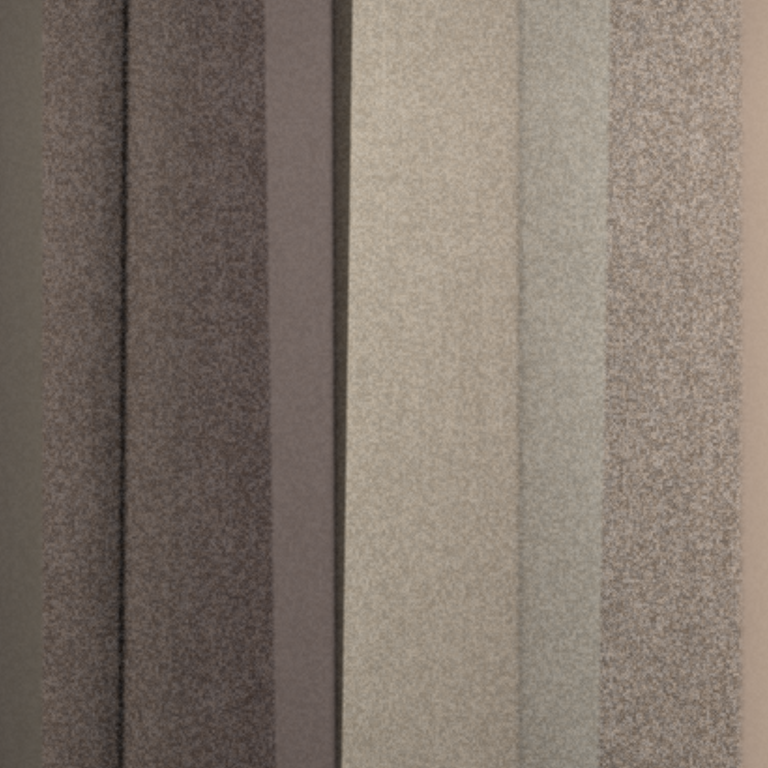
A WebGL 2 fragment shader for this background:

```glsl
#version 300 es
// Softly lit vertical folds of grainy taupe and cream material.
precision highp float;
uniform vec2 u_resolution;
out vec4 fragColor;

float hash(vec2 p) {
  vec3 q = fract(vec3(p.xyx) * 0.1031);
  q += dot(q, q.yzx + 33.33);
  return fract((q.x + q.y) * q.z);
}

float noise(vec2 p) {
  vec2 i = floor(p), f = fract(p);
  f = f * f * (3.0 - 2.0 * f);
  return mix(mix(hash(i), hash(i + vec2(1, 0)), f.x),
             mix(hash(i + vec2(0, 1)), hash(i + vec2(1, 1)), f.x), f.y);
}

// Lays a panel over everything right of its edge; alpha holds grain strength.
void panel(inout vec4 surface, float x, float left, float right,
           vec3 leftColor, vec3 rightColor, float grain, float blur) {
  float across = clamp((x - left) / (right - left), 0.0, 1.0);
  vec4 paint = vec4(mix(leftColor, rightColor, across), grain);
  surface = mix(surface, paint, smoothstep(left - blur, left + blur, x));
}

float crease(float x, float center, float width) {
  float d = (x - center) / width;
  return exp(-d * d);
}

void main() {
  vec2 uv = gl_FragCoord.xy / u_resolution;
  float x = uv.x, y = uv.y;

  // Edges lean slightly between the bottom and the top
  float seam = mix(0.157, 0.164, y);
  float fold = mix(0.359, 0.344, y);
  float gap = mix(0.437, 0.433, y);
  float cream = mix(0.445, 0.459, y);
  float shade = mix(0.779, 0.795, y);

  // Dark folds
  vec4 surface = vec4(mix(vec3(0.37, 0.34, 0.31), vec3(0.40, 0.37, 0.33), x / 0.055), 0.03);
  panel(surface, x, 0.055, seam, vec3(0.42, 0.37, 0.34), vec3(0.35, 0.31, 0.29), 0.13, 0.004);
  panel(surface, x, seam, 0.26, vec3(0.42, 0.37, 0.34), vec3(0.35, 0.31, 0.29), 0.12, 0.003);
  panel(surface, x, 0.24, fold, vec3(0.36, 0.315, 0.295), vec3(0.34, 0.295, 0.28), 0.13, 0.02);
  panel(surface, x, fold, gap, vec3(0.445, 0.395, 0.375), vec3(0.45, 0.40, 0.38), 0.045, 0.004);
  panel(surface, x, gap, cream, vec3(0.25, 0.22, 0.20), vec3(0.31, 0.28, 0.24), 0.06, 0.003);

  // Light folds
  panel(surface, x, cream, 0.677, vec3(0.69, 0.645, 0.58), vec3(0.65, 0.60, 0.54), 0.11, 0.003);
  panel(surface, x, 0.677, shade, vec3(0.61, 0.575, 0.525), vec3(0.655, 0.625, 0.575), 0.11, 0.004);
  panel(surface, x, shade, 0.965, vec3(0.59, 0.54, 0.495), vec3(0.62, 0.56, 0.51), 0.20, 0.004);
  panel(surface, x, 0.965, 1.0, vec3(0.67, 0.59, 0.53), vec3(0.70, 0.62, 0.55), 0.025, 0.007);

  // Narrow creases and the shadow spreading left of the seam
  vec3 color = surface.rgb;
  color *= 1.0 - 0.55 * crease(x, seam, 0.005);
  color *= 1.0 - 0.14 * crease(x, seam - 0.012, 0.022);
  color *= 1.0 - 0.22 * crease(x, gap, 0.004);
  color *= 1.0 - 0.11 * crease(x, 0.677, 0.006);

  // Light falls off toward the floor, most on the cream side
  float falloff = mix(0.16, 0.19, smoothstep(0.43, 0.47, x));
  falloff *= 1.0 - 0.6 * smoothstep(0.955, 0.975, x);
  color *= 1.04 - falloff * pow(1.0 - y, 1.7);
  color *= 1.0 - 0.04 * smoothstep(0.85, 1.0, y);

  // Fine fibre grain with faint broad mottling and vertical streaks
  float grain = 0.65 * noise(uv * 230.0) + 0.45 * noise(uv * 410.0 + 37.0) - 0.55;
  float mottle = noise(uv * vec2(34.0, 22.0)) - 0.5;
  float streak = noise(uv * vec2(130.0, 4.0) + 9.0) - 0.5;
  float tint = noise(uv * 190.0 + 71.0) - 0.5;
  color += surface.a * (1.2 * grain + 0.13 * mottle + 0.15 * streak);
  color += surface.a * 0.14 * tint * vec3(1.0, 0.1, -0.9);

  fragColor = vec4(clamp(color, 0.0, 1.0), 1.0);
}
```
